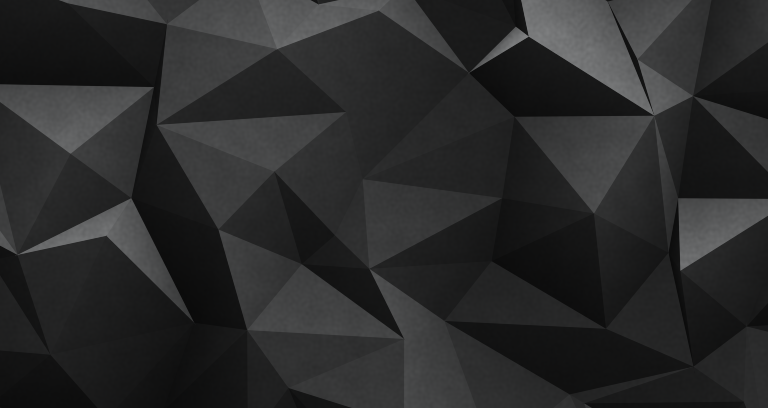
This background is drawn by a WebGL 1 fragment shader. Its source:

```glsl
precision highp float;

uniform vec2 u_resolution;

vec2 hash2(vec2 p) {
  p = vec2(dot(p, vec2(127.1, 311.7)), dot(p, vec2(269.5, 183.3)));
  return fract(sin(p) * 43758.5);
}

float gradientDot(vec2 cell, vec2 corner, vec2 f) {
  return dot(hash2(cell + corner) * 2.0 - 1.0, f - corner);
}

float gradientNoise(vec2 p) {
  vec2 i = floor(p), f = fract(p);
  vec2 s = f * f * f * (f * (f * 6.0 - 15.0) + 10.0);
  float low = mix(gradientDot(i, vec2(0, 0), f), gradientDot(i, vec2(1, 0), f), s.x);
  float high = mix(gradientDot(i, vec2(0, 1), f), gradientDot(i, vec2(1, 1), f), s.x);
  return mix(low, high, s.y);
}

float cross2(vec2 a, vec2 b) {
  return a.x * b.y - a.y * b.x;
}

float area(vec3 a, vec3 b, vec3 c) {
  return cross2(b.xy - a.xy, c.xy - a.xy);
}

// Jittered mesh vertex: position in xy, height in z
vec3 meshVertex(vec2 id) {
  return vec3(id + (hash2(id) - 0.5) * 0.86, hash2(id + 47.3).x);
}

float edgeDistance(vec2 p, vec2 a, vec2 b) {
  return cross2(normalize(b - a), p - a);
}

// Shade of a counterclockwise facet times its coverage, and the coverage
vec2 facet(vec2 p, vec3 a, vec3 b, vec3 c, vec2 light, float blur) {
  float inside = min(edgeDistance(p, a.xy, b.xy),
                 min(edgeDistance(p, b.xy, c.xy), edgeDistance(p, c.xy, a.xy)));
  float coverage = smoothstep(-blur, blur, inside);

  // Slope of the plane through the three vertices
  vec3 u = b - a, v = c - a;
  vec2 slope = vec2(u.z * v.y - v.z * u.y, v.z * u.x - u.z * v.x)
             / max(area(a, b, c), 0.001);
  float facing = -dot(slope, light);
  float lit = 0.5 + 0.5 * facing / sqrt(facing * facing + 0.3);
  float shade = 0.06 + 0.12 * lit + 0.3 * pow(lit, 4.5);

  // Low corners are occluded, high ones catch more light
  float height = clamp(a.z + dot(slope, p - a.xy), 0.0, 1.0);
  return vec2(shade * mix(0.62, 1.32, height), 1.0) * coverage;
}

void main() {
  vec2 uv = gl_FragCoord.xy / u_resolution.y;
  mat2 turn = mat2(0.819, 0.574, -0.574, 0.819);
  vec2 p = turn * uv * 4.8 + vec2(31.0, 12.0);
  vec2 light = turn * vec2(0.37, 0.93);
  float blur = 3.0 / u_resolution.y;

  // Each jittered quad is split along a valid diagonal
  vec2 sum = vec2(0.0);
  for (int y = -1; y <= 1; y++) {
    for (int x = -1; x <= 1; x++) {
      vec2 id = floor(p) + vec2(x, y);
      vec3 a = meshVertex(id);
      vec3 b = meshVertex(id + vec2(1, 0));
      vec3 c = meshVertex(id + vec2(1, 1));
      vec3 d = meshVertex(id + vec2(0, 1));
      float splitAC = min(area(a, b, c), area(a, c, d));
      float splitBD = min(area(a, b, d), area(b, c, d));
      bool useAC = splitBD < 0.08 ? splitAC > splitBD
                                  : splitAC > 0.08 && hash2(id + 9.1).y < 0.5;
      if (useAC) {
        sum += facet(p, a, b, c, light, blur) + facet(p, a, c, d, light, blur);
      } else {
        sum += facet(p, a, b, d, light, blur) + facet(p, b, c, d, light, blur);
      }
    }
  }
  float tone = sum.x / max(sum.y, 0.001);

  // Light falls off towards the lower left
  tone *= 0.66 + 0.5 * uv.y + 0.16 * gl_FragCoord.x / u_resolution.x;

  // Highlights roll off softly
  tone /= pow(1.0 + pow(tone / 0.56, 4.0), 0.25);

  // Mottled, finely grained surface
  tone *= 1.0 + 0.08 * gradientNoise(uv * 19.0) + 0.1 * gradientNoise(uv * 95.0);

  gl_FragColor = vec4(tone * vec3(0.99, 1.0, 1.008), 1.0);
}
```
